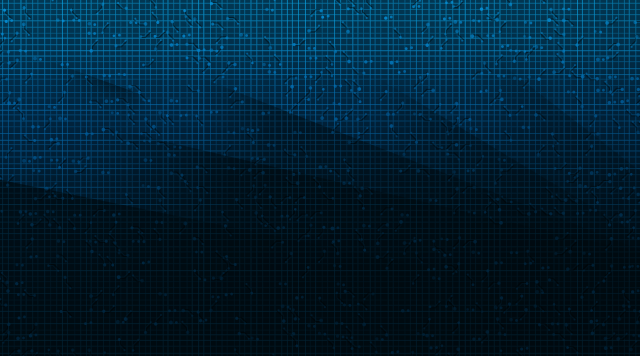
This background is drawn by a Shadertoy shader. Its source:

```glsl
const float ASPECT = 1.803;
const float GRID_ROWS = 60.0;
const float CIRCUIT_ROWS = 26.0;

vec3 hash3(vec2 cell) {
    vec3 h = fract(cell.xyx * vec3(0.1031, 0.1030, 0.0973));
    h += dot(h, h.yxz + 33.33);
    return fract((h.xxy + h.yzz) * h.zyx);
}

// Coverage of a shape whose signed distance is d
float cover(float d, float pixel) {
    return clamp(0.5 - d / pixel, 0.0, 1.0);
}

float segment(vec2 p, vec2 a, vec2 b) {
    vec2 ab = b - a;
    return length(p - a - ab * clamp(dot(p - a, ab) / dot(ab, ab), 0.0, 1.0));
}

// Light left below a slanted edge; q.y runs downward
float panel(vec2 q, float start, float slope, vec2 fadeIn, float reach, float strength, float pixel) {
    float depth = (q.y - start - slope * q.x) / sqrt(1.0 + slope * slope);
    float fade = smoothstep(fadeIn.x, fadeIn.y, q.x) * exp(-max(depth, 0.0) / reach);
    return 1.0 - strength * fade * cover(-depth, pixel);
}

float lighting(vec2 q, float pixel) {
    float leftGlow = 1.0 - smoothstep(0.0, 0.75, q.x);
    float light = 0.93 * (1.0 - smoothstep(-0.25, 0.92 + 0.12 * leftGlow, q.y));
    light *= panel(q, 0.505, 0.204, vec2(-1.0, -0.5), 3.0, 0.76, pixel);
    light *= panel(q, 0.289, 0.233, vec2(0.22, 0.70), 2.0, 0.66, pixel);
    light *= panel(q, -0.002, 0.390, vec2(0.52, 0.82), 0.8, 0.50, pixel);
    light *= panel(q, -0.420, 0.600, vec2(1.02, 1.30), 0.6, 0.40, pixel);
    light *= panel(q, -0.908, 0.770, vec2(1.32, 1.60), 0.5, 0.28, pixel);
    light *= panel(q, 0.122, 0.360, vec2(0.10, 0.34), 0.045, 0.5 * (1.0 - smoothstep(0.34, 0.42, q.x)), pixel);
    return light;
}

// One family of lines, uneven in place and strength
float lines(float x, float count, float seed, float pixel) {
    float g = x * count;
    vec3 h = hash3(vec2(floor(g), seed));
    float away = abs(fract(g) - 0.5 - 0.3 * (h.x - 0.5)) / count;
    return cover(away - 0.0014, pixel) * mix(0.4, 1.0, h.y);
}

float mesh(vec2 p, float rows, float pixel) {
    float column = lines(p.x, rows, 7.0, pixel);
    float row = lines(p.y, rows, 19.0, pixel);
    return max(column, row) + 0.35 * min(column, row);
}

// x: solder dots, y: light traces, z: dark grooves beside them
vec3 circuit(vec2 p, float rows, float pixel) {
    vec2 g = p * rows;
    vec2 base = floor(g);
    float px = pixel * rows;
    vec3 ink = vec3(0.0);
    for (int j = -1; j <= 1; j++)
    for (int i = -1; i <= 1; i++) {
        vec2 cell = base + vec2(i, j);
        vec3 h = hash3(cell + 3.0);
        vec3 k = hash3(cell + 71.0);
        float cluster = sin(cell.x * 0.83 + 1.4 * sin(cell.y * 0.37)) + sin(cell.y * 0.71 + cell.x * 0.29);
        if (h.z > 0.48 + 0.17 * cluster) continue;
        vec2 a = cell + 0.2 + 0.6 * h.xy;
        float radius = mix(0.09, 0.14, k.x);
        ink.x = max(ink.x, cover(length(g - a) - radius, px) * mix(0.45, 1.0, k.y));
        if (k.z > 0.7) {
            // A neighbouring dot on nearly the same level
            vec2 mate = a + vec2(0.4, 0.16 * (k.y - 0.5));
            ink.x = max(ink.x, cover(length(g - mate) - 0.1, px) * 0.8);
            continue;
        }
        // A straight run and a diagonal bend, shared by nearby traces
        vec2 turn = sign(hash3(floor(cell / 3.0) + 11.0).xy - 0.5);
        vec2 run = k.z < 0.25 ? vec2(turn.x, 0.0) : vec2(0.0, turn.y);
        vec2 b = a + run * mix(0.2, 0.42, h.x);
        vec2 c = b + turn * 0.38;
        float d = min(segment(g, a, b), segment(g, b, c));
        vec2 shifted = g - vec2(turn.x, -turn.y) * 0.08;
        float groove = min(segment(shifted, a, b), segment(shifted, b, c));
        ink.y = max(ink.y, cover(d - 0.022, px));
        ink.z = max(ink.z, cover(groove - 0.035, px));
        ink.x = max(ink.x, cover(length(g - c) - 0.075, px) * 0.55);
    }
    return ink;
}

void mainImage(out vec4 fragColor, in vec2 fragCoord) {
    vec2 p = fragCoord / iResolution.xy * vec2(ASPECT, 1.0);
    vec2 q = vec2(p.x, 1.0 - p.y);
    float pixel = 1.0 / iResolution.y;
    float light = lighting(q, pixel);

    // Teal at the top, deeper blue further down
    float top = 1.0 - smoothstep(0.0, 0.4, q.y);
    vec3 fillTint = mix(vec3(0.005, 0.19, 0.34), vec3(0.01, 0.21, 0.31), top);
    vec3 lineTint = mix(vec3(0.01, 0.25, 0.42), vec3(0.02, 0.30, 0.39), top);
    vec3 dotTint = mix(vec3(0.0, 0.38, 0.65), vec3(0.02, 0.46, 0.66), top);

    vec3 color = vec3(0.0, 0.042, 0.068) + fillTint * light;
    color += (vec3(0.005, 0.072, 0.105) + lineTint * light) * mesh(p, GRID_ROWS, pixel);

    // Circuit marks take the light of the panel they lie on
    vec3 ink = circuit(p, CIRCUIT_ROWS, pixel);
    color *= 1.0 - 0.45 * ink.z;
    color = mix(color, vec3(0.0, 0.11, 0.18) + dotTint * light, 0.5 * ink.y);
    color = mix(color, vec3(0.0, 0.16, 0.27) + dotTint * min(light * 1.15, 1.0), 0.85 * ink.x);

    // Gentle darkening toward the lower right
    color *= 1.0 - 0.12 * smoothstep(0.6, 1.9, q.x * 0.6 + q.y);
    fragColor = vec4(color, 1.0);
}
```
